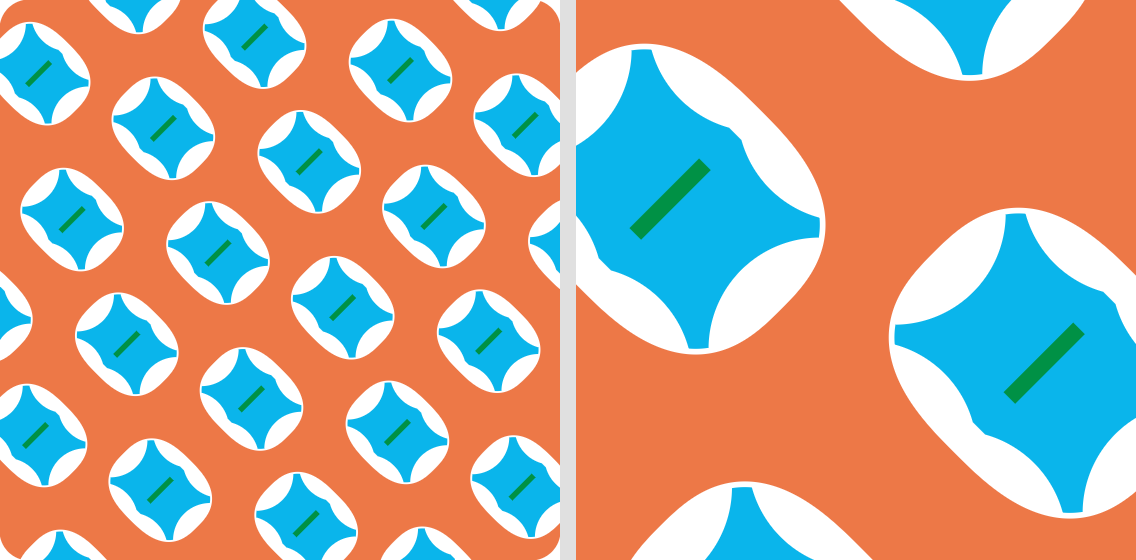
Left: the whole. Right: its middle third, enlarged.
Reproduce this pattern procedurally as a Shadertoy shader.

```glsl
// Rows of white ovals on orange, each with a blue four-pointed patch and a green bar.
// A grid turned 45 degrees places them, every other row shifted along its length;
// superellipse, circle and box distances give the shapes.
#define PITCH vec2(0.2265, 0.2304)      // spacing across rows, along a row
#define FIRST_ROW 0.1418                // position of row zero
#define ROW_SHIFT 0.0442                // alternating shift along a row
#define OVAL_RADII vec2(0.0931, 0.0755)
#define OVAL_POWER 2.7
#define RIM 0.0034                      // white line around the patch tips
#define BITE_RADIUS 0.0662              // circles hollowing out the patch
#define END_BITE vec2(0.1260, 0.0)
#define SIDE_BITE vec2(0.0378, 0.1125)
#define PATCH_HALF_WIDTH 0.0549
#define BAR_HALF vec2(0.0049, 0.0293)
#define CORNER 0.052                    // rounding of the canvas corners

const vec3 ORANGE = vec3(0.93, 0.47, 0.28);
const vec3 BLUE = vec3(0.04, 0.71, 0.92);
const vec3 GREEN = vec3(0.00, 0.57, 0.27);
const vec3 WHITE = vec3(1.0);

float boxDistance(vec2 p, vec2 halfSize) {
    vec2 d = abs(p) - halfSize;
    return length(max(d, 0.0)) + min(max(d.x, d.y), 0.0);
}

// Superellipse value divided by its gradient, close to true distance at the edge
float ovalDistance(vec2 p) {
    vec2 q = abs(p) / OVAL_RADII;
    vec2 powers = pow(max(q, 1e-4), vec2(OVAL_POWER));
    float total = max(powers.x + powers.y, 1e-3);
    float radius = pow(total, 1.0 / OVAL_POWER);
    vec2 slope = pow(max(q, 1e-4), vec2(OVAL_POWER - 1.0)) / OVAL_RADII;
    return (radius - 1.0) * total / (radius * length(slope));
}

// Oval hollowed by one circle at each end and two on each long side
float patchDistance(vec2 p, float oval) {
    vec2 q = abs(p);
    float bites = min(length(q - END_BITE), length(q - SIDE_BITE)) - BITE_RADIUS;
    float body = max(oval + RIM, q.y - PATCH_HALF_WIDTH);
    return max(body, -bites);
}

// Position relative to the nearest motif centre
vec2 motifCell(vec2 p) {
    float row = floor((p.x - FIRST_ROW) / PITCH.x + 0.5);
    float side = 2.0 * mod(row, 2.0) - 1.0;
    float along = p.y - side * ROW_SHIFT;
    return vec2(p.x - FIRST_ROW - row * PITCH.x,
                along - PITCH.y * floor(along / PITCH.y + 0.5));
}

float coverage(float distance, float pixel) {
    return clamp(0.5 - distance / pixel, 0.0, 1.0);
}

void mainImage(out vec4 fragColor, in vec2 fragCoord) {
    float pixel = 1.0 / iResolution.y;
    vec2 uv = fragCoord * pixel;
    vec2 canvas = iResolution.xy * pixel;

    // Diagonal axes from the top left: x runs down-right, y up-right
    float drop = 1.0 - uv.y;
    vec2 diagonal = vec2(uv.x + drop, uv.x - drop) * sqrt(0.5);
    vec2 p = motifCell(diagonal);

    // Layers from back to front
    float oval = ovalDistance(p);
    vec3 color = mix(ORANGE, WHITE, coverage(oval, pixel));
    color = mix(color, BLUE, coverage(patchDistance(p, oval), pixel));
    color = mix(color, GREEN, coverage(boxDistance(p, BAR_HALF), pixel));

    // White outside the rounded canvas corners
    float frame = boxDistance(uv - 0.5 * canvas, 0.5 * canvas - CORNER) - CORNER;
    color = mix(WHITE, color, coverage(frame - 0.5 * pixel, pixel));

    fragColor = vec4(color, 1.0);
}
```
